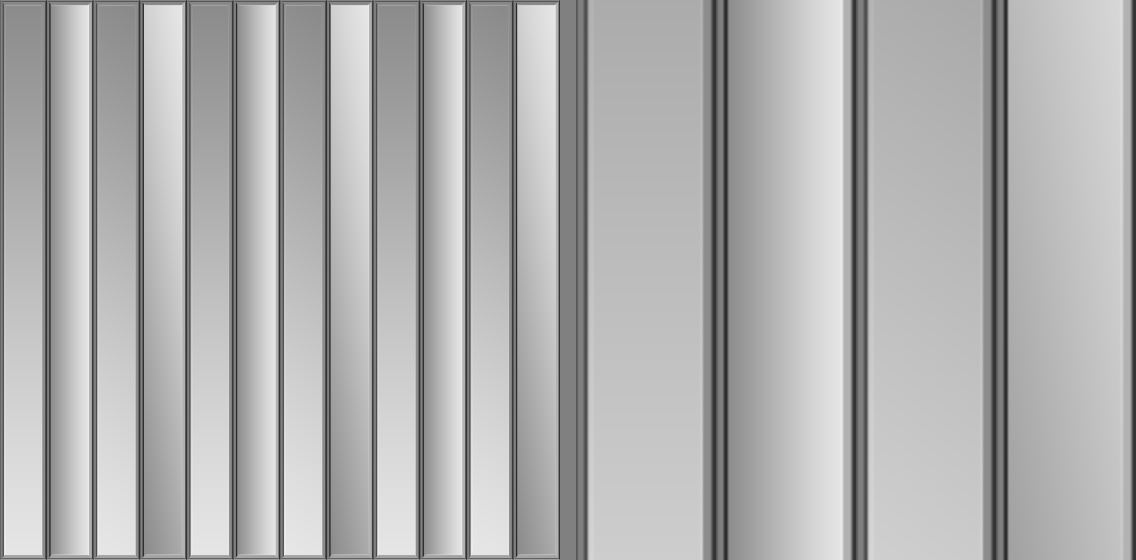
Left, the full canvas; right, a detail of the centre.
Reproduce this pattern procedurally as a WebGL 2 fragment shader.

```glsl
#version 300 es
precision highp float;
// Twelve tall brushed-steel panels side by side, each in a bevelled rim.
// Faces cycle through four gradient directions; the rim is a tone profile
// over the distance to each edge, joined by mitred corners.

uniform vec2 u_resolution;
out vec4 fragColor;

const float PANELS = 12.0;
const float SHADOW = 0.54;
const float SHINE = 0.90;

// Soft step at e, never sharper than one pixel.
float softStep(float e, float softness, float px, float d) {
    float w = max(softness, 0.5 * px);
    return smoothstep(e - w, e + w, d);
}

// Soft ridge of half-width r centred at c.
float ridge(float c, float r, float px, float d) {
    return softStep(c - r, 0.012, px, d) * (1.0 - softStep(c + r, 0.012, px, d));
}

// Gradient tone of a panel face; kind selects the light direction.
float faceTone(int kind, vec2 uv) {
    float t = 1.0 - uv.y;
    if (kind == 1) {
        t = (uv.x - 0.07) / 0.84;
    } else if (kind == 2) {
        t += 0.06 * (0.5 - uv.x);
    } else if (kind == 3) {
        t = 0.70 * uv.y + 0.40 * uv.x - 0.04;
    }
    t = clamp(t, 0.0, 1.0);
    t = mix(t, smoothstep(0.0, 1.0, t), 0.35);
    return mix(SHADOW, SHINE, pow(t, 0.85));
}

// Rim running from the seam over a raised band and a groove to the face.
float rimTone(float d, float seam, float band, float groove, float face, float px) {
    float tone = mix(seam, band, softStep(0.012, 0.014, px, d));
    tone = mix(tone, groove, softStep(0.056, 0.014, px, d));
    return mix(tone, face, softStep(0.084, 0.013, px, d));
}

// Rim falling from the face to a broad grey slope and a dark seam.
float slopeTone(float d, float seam, float slope, float face, float px) {
    float tone = mix(seam, slope, softStep(0.030, 0.018, px, d));
    return mix(tone, face, softStep(0.094, 0.012, px, d));
}

// Horizontal rim: pale lip, dark line, grey slope and a thin inner glint.
float capTone(float d, float line, float slope, float face, float px) {
    float tone = mix(slope, line, ridge(0.030, 0.012, px, d));
    tone = mix(tone, face, softStep(0.115, 0.014, px, d));
    return tone + 0.09 * ridge(0.115, 0.014, px, d);
}

void main() {
    vec2 p = gl_FragCoord.xy / u_resolution;
    float px = PANELS / u_resolution.x;
    float height = PANELS * u_resolution.y / u_resolution.x;

    // Panel index and local position
    float index = floor(p.x * PANELS);
    vec2 uv = vec2(fract(p.x * PANELS), p.y);
    int kind = int(mod(index, 4.0));
    bool litFromRight = kind == 1 || kind == 3;
    float face = faceTone(kind, uv);

    // Distances to the nearest edges, in panel widths
    float left = uv.x;
    float right = 1.0 - uv.x;
    float bottom = uv.y * height;
    float top = (1.0 - uv.y) * height;
    float dx = min(left, right);
    float dy = min(bottom, top);

    // Vertical rims
    float slope = litFromRight ? 0.70 : 0.55;
    float groove = litFromRight ? 0.16 : 0.30;
    float leftRim = rimTone(left, 0.32, 0.50, groove, face, px);
    float rightRim = slopeTone(right, 0.20, slope, face, px);
    if (!litFromRight) leftRim += 0.03 * ridge(0.115, 0.012, px, left);
    rightRim += 0.03 * ridge(0.10, 0.012, px, right);
    float sides = left < right ? leftRim : rightRim;

    // Horizontal rims
    float caps = top < bottom
        ? capTone(top, 0.34, 0.53, face, px)
        : capTone(bottom, 0.38, 0.64, face, px);

    // Mitred corners: the nearer edge decides the tone
    float tone = mix(caps, sides, smoothstep(-px, px, dy - dx));
    fragColor = vec4(vec3(clamp(tone, 0.0, 1.0)), 1.0);
}
```
